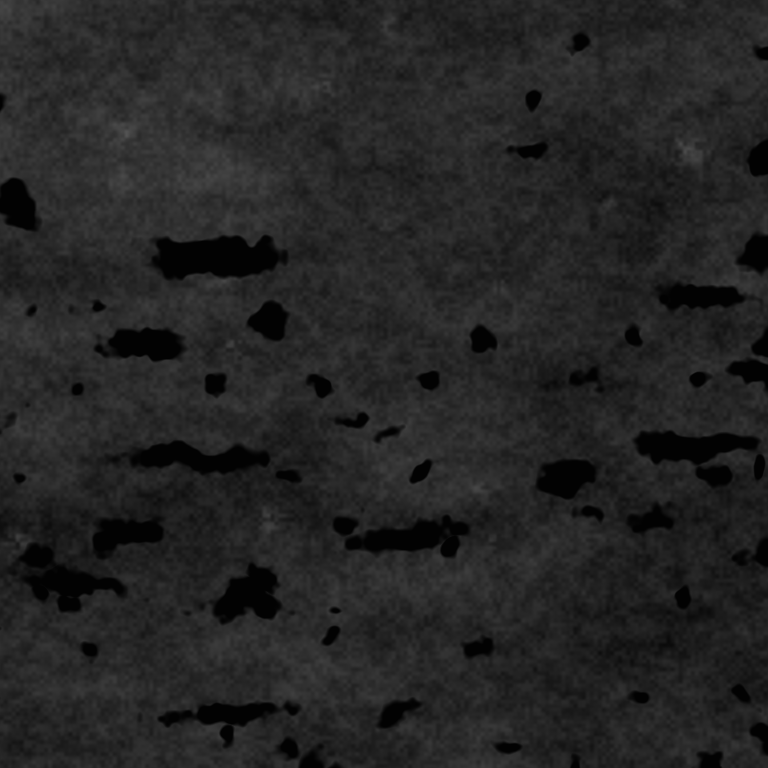
A Shadertoy shader for this texture:

```glsl
// Dark weathered stone: cloudy charcoal grey with fine grain and faint bedding,
// broken by ragged black pits stretched sideways, denser towards the bottom.
// Pits and pale flecks are jittered cells; the grey is layered value noise.

float hash(vec2 p) {
    vec3 q = fract(vec3(p.xyx) * 0.1031);
    q += dot(q, q.yzx + 33.33);
    return fract((q.x + q.y) * q.z);
}

vec2 hash2(vec2 p) {
    return vec2(hash(p + 17.3), hash(p + 71.9));
}

float noise(vec2 p) {
    vec2 i = floor(p), f = fract(p);
    f = f * f * (3.0 - 2.0 * f);
    return mix(mix(hash(i), hash(i + vec2(1, 0)), f.x),
               mix(hash(i + vec2(0, 1)), hash(i + vec2(1, 1)), f.x), f.y);
}

// Noise centred on zero
float wave(vec2 p) {
    return noise(p) - 0.5;
}

// Distance to the nearest of the scattered, slightly tilted ellipses
float pitDistance(vec2 p, vec2 cell, vec2 minRadius, vec2 maxRadius,
                  float densityLow, float densityHigh, float seed) {
    vec2 home = floor(p / cell);
    float nearest = 1.0;
    for (int y = -1; y <= 1; y++)
    for (int x = -1; x <= 1; x++) {
        vec2 id = home + vec2(x, y);
        vec2 key = id + seed;
        vec2 center = (id + 0.1 + 0.8 * hash2(key)) * cell;
        float density = mix(densityLow, densityHigh, smoothstep(0.45, 0.75, center.y));
        if (hash(key + 5.7) > density) continue;
        vec2 radius = mix(minRadius, maxRadius, hash2(key + 131.0));
        vec2 d = p - center;
        d.y -= (hash(key + 43.1) * 0.3 - 0.1) * d.x;
        nearest = min(nearest, (length(d / radius) - 1.0) * radius.y);
    }
    return nearest;
}

// Soft pale mineral flecks
float flecks(vec2 p) {
    vec2 home = floor(p / 0.15);
    float glow = 0.0;
    for (int y = -1; y <= 1; y++)
    for (int x = -1; x <= 1; x++) {
        vec2 id = home + vec2(x, y);
        vec2 d = p - (id + hash2(id + 211.0)) * 0.15;
        float size = mix(0.007, 0.022, hash(id + 307.0));
        glow += step(hash(id + 401.0), 0.25) * exp(-dot(d, d) / (size * size));
    }
    return glow;
}

void mainImage(out vec4 fragColor, in vec2 fragCoord) {
    vec2 p = fragCoord / iResolution.y;

    // Clouds and bedding, a little paler at the top
    float grey = 0.15 + 0.03 * (p.y - 0.5);
    grey += 0.085 * wave(p * vec2(3.5, 6.0) + 3.1);
    grey += 0.06 * wave(p * vec2(9.0, 15.0) + 8.4);
    grey += 0.025 * wave(p * vec2(4.0, 45.0) + 1.7);

    // Grain from coarse to fine
    float grain = 0.045 * wave(p * vec2(32.0, 40.0))
                + 0.055 * wave(p * vec2(80.0, 92.0) + 5.2)
                + 0.06 * wave(p * 190.0 + 9.6);
    grey += grain;
    grey += flecks(p) * (0.06 + 1.2 * max(grain, -0.03));

    // Bent outlines make the pits ragged
    vec2 bent = p + 0.03 * vec2(wave(p * 22.0 + 40.0), wave(p * 22.0 + 60.0));
    float pits = pitDistance(bent, vec2(0.22, 0.09), vec2(0.03, 0.014),
                             vec2(0.09, 0.026), 0.42, 0.1, 0.0);
    pits = min(pits, pitDistance(bent, vec2(0.08, 0.06), vec2(0.006, 0.006),
                                 vec2(0.022, 0.015), 0.28, 0.1, 89.0));
    pits += 0.012 * wave(p * 55.0 + 20.0) + 0.008 * wave(p * 110.0 + 30.0);

    float stone = smoothstep(-0.003, 0.004, pits);
    fragColor = vec4(vec3(mix(0.008, grey, stone)), 1.0);
}
```
